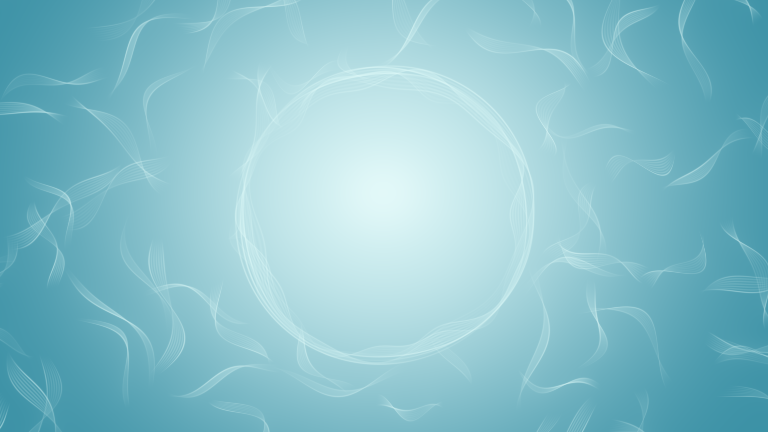
Give the GLSL for this background, as a WebGL 1 fragment shader.

```glsl
precision highp float;
// Pale teal radial glow with a ring of woven threads and scattered twisted ribbons.

uniform vec2 u_resolution;

#define GLOW_CENTER vec2(-0.002, 0.053)
#define GLOW_STRETCH vec2(0.92, 1.03)
#define RING_CENTER vec2(0.002, 0.002)
#define RING_RADIUS 0.345
#define CELL_SIZE 0.235
#define THREADS 6.0
#define THREAD_WIDTH 0.0017
#define RIBBON_STRENGTH 0.85
#define RING_STRENGTH 0.72
#define CORE_COLOR vec3(0.835, 0.948, 0.953)
#define RIM_COLOR vec3(0.235, 0.570, 0.650)
#define THREAD_COLOR vec3(0.90, 1.0, 0.99)

const float TAU = 6.28318;

// Four random values per cell, without sine.
vec4 hash4(vec2 p) {
  vec4 q = fract(p.xyxy * vec4(0.1031, 0.1030, 0.0973, 0.1099));
  q += dot(q, q.wzxy + 33.33);
  return fract((q.xxyz + q.yzzw) * q.zywx);
}

float softLine(float d, float width) {
  d /= width;
  return exp(-d * d);
}

// Translucent band between two edge curves; it brightens where they cross.
float ribbon(float y, float edgeA, float edgeB, float pixel) {
  float low = min(edgeA, edgeB);
  float high = max(edgeA, edgeB);
  float span = high - low;
  float width = max(THREAD_WIDTH, 0.52 * pixel);
  float fill = smoothstep(-pixel, pixel, y - low) * smoothstep(-pixel, pixel, high - y);
  float phase = (y - low) / max(span, pixel);
  float resolved = smoothstep(1.2, 3.0, span / (THREADS * pixel));
  float weave = 1.0 + 0.8 * resolved * cos(TAU * THREADS * phase);
  float density = 0.05 + 0.006 / (span + 0.008);
  float edges = 0.70 * softLine(y - edgeA, width) + 0.35 * softLine(y - edgeB, width);
  return fill * weave * density + edges;
}

// Short twisted ribbons, two in each cell of a jittered grid.
float scatteredRibbons(vec2 p, float pixel) {
  vec2 home = floor(p / CELL_SIZE);
  float light = 0.0;
  for (int j = -1; j <= 1; j++) {
    for (int i = -1; i <= 1; i++) {
      for (int k = 0; k < 2; k++) {
        vec2 cell = home + vec2(float(i), float(j));
        vec4 place = hash4(cell + 41.0 + 17.0 * float(k));
        vec4 form = hash4(cell + 113.0 + 29.0 * float(k));
        vec2 q = p - (cell + place.xy) * CELL_SIZE;
        float angle = TAU * place.z;
        float c = cos(angle);
        float s = sin(angle);
        q = vec2(c * q.x + s * q.y, c * q.y - s * q.x);

        float halfLength = mix(0.08, 0.18, place.w);
        float along = q.x / halfLength;
        float fade = smoothstep(0.0, 0.8, 1.0 - along * along);
        float spine = (form.x - 0.5) * 0.10 * along * along
                    + 0.022 * sin(along * 3.2 + TAU * form.y);
        float twist = mix(0.006, 0.026, form.z) * sin(along * 2.6 + TAU * form.w);
        float halo = 0.05 * exp(-abs(q.y - spine) * 45.0);
        float band = ribbon(q.y, spine + twist, spine - 0.6 * twist, pixel);
        float shine = 0.65 + 0.35 * sin(along * 4.0 + TAU * form.z);
        light += (band * shine + halo) * fade * mix(0.4, 1.0, form.y);
      }
    }
  }
  return light;
}

// Three overlapping wavy bands wrapped around a circle.
float wovenRing(vec2 p, float pixel) {
  float radius = length(p);
  float angle = atan(p.y, p.x);
  float light = 0.0;
  for (int i = 0; i < 3; i++) {
    float n = float(i);
    float phase = n * 2.1;
    float outer = RING_RADIUS - 0.006 * n + 0.006 * sin(angle * (2.0 + n) + phase);
    float inner = RING_RADIUS - 0.027 + 0.022 * sin(angle * (3.0 + n) + phase + 1.0)
                + 0.010 * sin(angle * (7.0 + 2.0 * n) + phase);
    float shine = 0.60 + 0.40 * sin(angle * (2.0 + n) + phase * 1.7);
    light += ribbon(radius, outer, inner, pixel) * shine;
  }
  return light;
}

void main() {
  vec2 p = (gl_FragCoord.xy - 0.5 * u_resolution) / u_resolution.y;
  float pixel = 1.0 / u_resolution.y;

  // Radial backdrop with a small bright core.
  float glowDistance = length((p - GLOW_CENTER) * GLOW_STRETCH);
  vec3 color = mix(CORE_COLOR, RIM_COLOR, smoothstep(0.0, 1.0, glowDistance));
  color += vec3(0.05, 0.025, 0.02) * exp(-glowDistance * glowDistance * 90.0);

  // Keep the inside of the ring clear.
  vec2 ringPoint = p - RING_CENTER;
  float outside = smoothstep(RING_RADIUS - 0.045, RING_RADIUS + 0.025, length(ringPoint));
  float light = RIBBON_STRENGTH * outside * scatteredRibbons(p, pixel);
  light += RING_STRENGTH * wovenRing(ringPoint, pixel);

  color = mix(color, THREAD_COLOR, 1.0 - exp(-light));
  gl_FragColor = vec4(color, 1.0);
}
```
